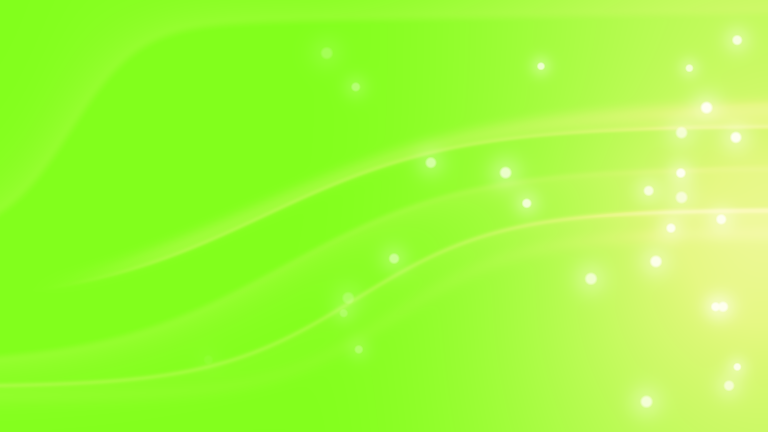
A Shadertoy shader for this background:

```glsl
// Lime green backdrop with flowing light ribbons, a warm glow at the right and scattered sparks.

const vec3 LIME   = vec3(0.51, 1.00, 0.11);
const vec3 YELLOW = vec3(0.89, 0.97, 0.49);
const vec3 CREAM  = vec3(0.98, 0.98, 0.72);
const vec3 SPARK  = vec3(1.00, 1.00, 0.95);
const float YELLOW_LEVEL = 0.85;

const vec2  GLOW_CENTER = vec2(1.0, 0.48);
const float GLOW_GAIN   = 0.30;
const vec2  POOL_CENTER = vec2(0.90, 0.24);
const float POOL_GAIN   = 0.14;
const float WASH_GAIN   = 0.56;

const int   SPARK_COUNT  = 28;
const float SPARK_RADIUS = 0.018;
const float HALO_RADIUS  = 0.036;
const float HALO_GAIN    = 0.38;

float hash(float n) {
    return fract(sin(n * 12.9898) * 43758.5453);
}

// Signed distance above an S-curve: shape = (center x, middle y, half height, steepness).
float curveDistance(vec2 uv, vec4 shape, float aspect) {
    float t = tanh((uv.x - shape.x) * shape.w);
    float slope = shape.z * shape.w * (1.0 - t * t) / aspect;
    return (uv.y - shape.y - shape.z * t) / sqrt(1.0 + slope * slope);
}

// One crisp side at d = 0, fading away towards positive d.
float veil(float d, float edge, float width) {
    return smoothstep(-edge, edge, d) * exp(-max(d, 0.0) / width);
}

float line(float d, float width) {
    return exp(-d * d / (width * width));
}

// Broad light: a wash rising to the right, a warm glow and a wide lower pool.
float backgroundLight(vec2 uv, float aspect) {
    float wash = WASH_GAIN * smoothstep(0.38, 1.02, uv.x);
    vec2 glow = (uv - GLOW_CENTER) * vec2(aspect, 1.25);
    vec2 pool = (uv - POOL_CENTER) * vec2(aspect, 1.6);
    return wash + GLOW_GAIN * exp(-dot(glow, glow) * 7.0)
                + POOL_GAIN * exp(-dot(pool, pool) * 4.0);
}

float ribbonLight(vec2 uv, float aspect) {
    float right = smoothstep(0.35, 1.0, uv.x);

    // Main ribbon: crisp lower edge, soft upper rim and a strand between
    float lower = curveDistance(uv, vec4(0.345, 0.4975, 0.2075, 4.0), aspect);
    float upper = curveDistance(uv, vec4(0.335, 0.530, 0.245, 3.2), aspect);
    float start = smoothstep(0.03, 0.26, uv.x);
    float body = smoothstep(-0.004, 0.005, lower) * (1.0 - smoothstep(-0.035, 0.02, upper));
    float light = start * mix(1.0, 0.8, right) * (0.15 * body
                + 0.15 * line(lower - 0.004, 0.006)
                + 0.13 * line(upper + 0.018, 0.020));

    // Faint middle ribbon, hanging below its upper edge
    float middle = curveDistance(uv, vec4(0.37, 0.385, 0.23, 4.2), aspect);
    light += mix(0.20, 0.05, right) * veil(-middle, 0.012, 0.050);
    light += 0.05 * smoothstep(0.2, 0.5, uv.x) * line(middle + 0.004, 0.007);

    // Lower ribbon: thin bright line over a soft band
    float crest = curveDistance(uv, vec4(0.465, 0.31, 0.205, 5.3), aspect);
    float hem = curveDistance(uv, vec4(0.515, 0.27, 0.19, 6.0), aspect);
    light += mix(0.22, 0.25, right) * line(crest, 0.006);
    light += mix(0.06, 0.12, right) * veil(-crest, 0.005, 0.05);
    light += mix(0.06, 0.08, right) * line(hem, 0.020);

    // Wide ribbon in the upper left corner
    float corner = curveDistance(uv - vec2(0.0, 0.03 * uv.x),
                                 vec4(0.092, 0.695, 0.245, 11.0), aspect);
    light += mix(0.19, 0.10, right) * veil(corner, 0.014, 0.075);
    return light;
}

// Sparks crowd and brighten towards the right, spread evenly in height.
float sparkLight(vec2 uv, float aspect) {
    float dark = 1.0;
    for (int i = 0; i < SPARK_COUNT; i++) {
        float n = float(i) + 1.0;
        float height = fract(n * 0.618 + 0.08 * hash(n + 41.3));
        vec2 center = vec2(0.96 - 0.72 * pow(hash(n), 1.6), mix(0.05, 0.92, height));
        float size = mix(0.7, 1.15, hash(n + 87.7));
        float gain = mix(0.1, 1.0, smoothstep(0.3, 0.72, center.x))
                   * mix(0.75, 1.0, hash(n + 133.1));
        float d = length((uv - center) * vec2(aspect, 1.0)) / size;
        float core = 1.0 - smoothstep(0.4 * SPARK_RADIUS, SPARK_RADIUS, d);
        float halo = HALO_GAIN * line(d, HALO_RADIUS);
        dark *= 1.0 - gain * max(core, halo);
    }
    return 1.0 - dark;
}

// Lime through yellow to cream as the light grows.
vec3 lightColor(float light) {
    vec3 color = mix(LIME, YELLOW, clamp(light / YELLOW_LEVEL, 0.0, 1.0));
    return mix(color, CREAM, smoothstep(YELLOW_LEVEL - 0.1, YELLOW_LEVEL + 0.4, light));
}

void mainImage(out vec4 fragColor, in vec2 fragCoord) {
    vec2 uv = fragCoord / iResolution.xy;
    float aspect = iResolution.x / iResolution.y;

    vec3 color = lightColor(backgroundLight(uv, aspect) + ribbonLight(uv, aspect));
    color = mix(color, SPARK, sparkLight(uv, aspect));
    fragColor = vec4(color, 1.0);
}
```
